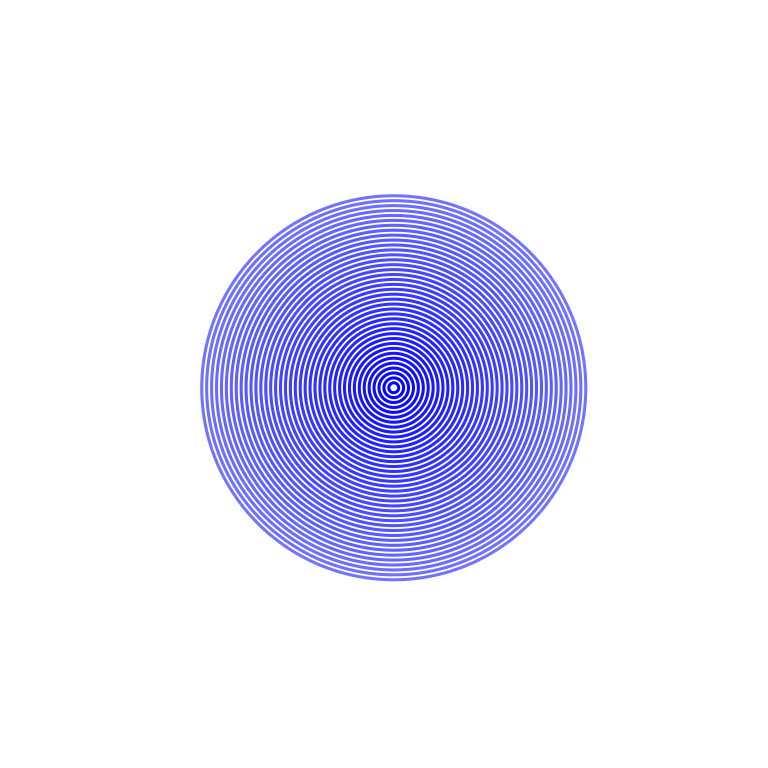
Reproduce this pattern procedurally as a Shadertoy shader.

```glsl
const vec2 CENTER = vec2(0.5127, 0.4951);
const float RING_COUNT = 39.0;
const float OUTER_RADIUS = 0.25;
const float STROKE_WIDTH = 0.004;
const vec3 PAPER = vec3(1.0);
const vec3 INNER_BLUE = vec3(0.0, 0.0, 1.0);
const vec3 OUTER_BLUE = vec3(0.45, 0.45, 1.0);

// Signed distance to the nearest stroke of evenly spaced circles
float ringDistance(float radius, float spacing, float count, float width) {
    float ring = clamp(floor(radius / spacing + 0.5), 1.0, count);
    return abs(radius - ring * spacing) - 0.5 * width;
}

// Share of a pixel covered by a shape
float coverage(float dist, float pixel) {
    return clamp(0.5 - dist / pixel, 0.0, 1.0);
}

// Blue fades linearly towards the rim
vec3 ringColor(float radius, float rim) {
    return mix(INNER_BLUE, OUTER_BLUE, clamp(radius / rim, 0.0, 1.0));
}

void mainImage(out vec4 fragColor, in vec2 fragCoord) {
    float size = min(iResolution.x, iResolution.y);
    vec2 p = (fragCoord - 0.5 * iResolution.xy) / size + 0.5;
    float radius = length(p - CENTER);

    float spacing = OUTER_RADIUS / RING_COUNT;
    float dist = ringDistance(radius, spacing, RING_COUNT, STROKE_WIDTH);
    float ink = coverage(dist, 1.0 / size);

    vec3 color = mix(PAPER, ringColor(radius, OUTER_RADIUS), ink);
    fragColor = vec4(color, 1.0);
}
```
